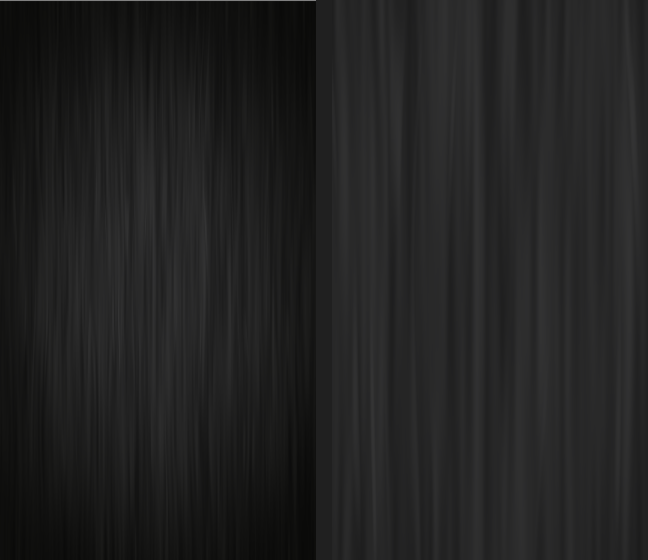
Left, the full canvas; right, a detail of the centre.
This texture is drawn by a Shadertoy shader. Its source:

```glsl
// Dark brushed metal: fine vertical streaks under a soft oval vignette.
// Stretched value noise at several widths makes the grain, a slow sideways
// warp lets the fibres lean, and a thin pale rim closes the upper edge.

const vec3 EDGE_COLOR = vec3(0.047, 0.047, 0.042);
const vec3 CENTER_COLOR = vec3(0.156, 0.156, 0.157);
const vec3 RIM_COLOR = vec3(0.50);
const float RIM_HEIGHT = 0.002;

float hash(vec2 cell) {
    vec3 q = fract(vec3(cell.xyx) * 0.1031);
    q += dot(q, q.yzx + 33.33);
    return fract((q.x + q.y) * q.z);
}

float valueNoise(vec2 p) {
    vec2 cell = floor(p);
    vec2 f = fract(p);
    f = f * f * (3.0 - 2.0 * f);
    float low = mix(hash(cell), hash(cell + vec2(1.0, 0.0)), f.x);
    float high = mix(hash(cell + vec2(0.0, 1.0)), hash(cell + vec2(1.0, 1.0)), f.x);
    return mix(low, high, f.y);
}

// Noise stretched along y, centred on zero; frequency counts cells per canvas.
float streaks(vec2 uv, vec2 frequency, float seed) {
    return valueNoise(uv * frequency + seed) - 0.5;
}

// Small sideways drift that makes neighbouring fibres lean and cross.
vec2 leanFibres(vec2 uv, float amount, float seed) {
    float drift = streaks(uv, vec2(14.0, 4.0), seed);
    return uv + vec2(drift * amount, 0.0);
}

float brushedGrain(vec2 uv) {
    vec2 leftLean = leanFibres(uv, 0.022, 11.0);
    vec2 rightLean = leanFibres(uv, 0.022, 47.0);
    float grain = 0.14 * streaks(uv, vec2(32.0, 2.5), 3.0);
    grain += 0.30 * streaks(leftLean, vec2(85.0, 4.5), 19.0);
    grain += 0.32 * streaks(rightLean, vec2(135.0, 6.0), 71.0);
    grain += 0.20 * streaks(uv, vec2(210.0, 9.0), 131.0);
    return grain;
}

// Sparse brighter scratches that fade in and out along their length.
float brightFibres(vec2 uv) {
    vec2 leaning = leanFibres(uv, 0.026, 83.0);
    float strength = streaks(leaning, vec2(105.0, 5.0), 207.0) + 0.5;
    return smoothstep(0.70, 1.0, strength);
}

float vignette(vec2 uv, vec2 stretch) {
    float radius = length((uv - vec2(0.5, 0.49)) * stretch);
    return 1.0 - smoothstep(0.22, 1.28, radius);
}

void mainImage(out vec4 fragColor, in vec2 fragCoord) {
    vec2 uv = fragCoord / iResolution.xy;

    // Lit sheet, darkening towards the border
    vec3 color = mix(EDGE_COLOR, CENTER_COLOR, vignette(uv, vec2(1.75, 1.98)));

    // Brushed grain scales with the light
    color *= 1.0 + brushedGrain(uv) + 0.26 * brightFibres(uv);

    // Pale rim along the upper edge
    float softness = 0.5 / iResolution.y;
    float rim = smoothstep(-softness, softness, uv.y - (1.0 - RIM_HEIGHT));
    color = mix(color, RIM_COLOR, rim);

    fragColor = vec4(color, 1.0);
}
```
